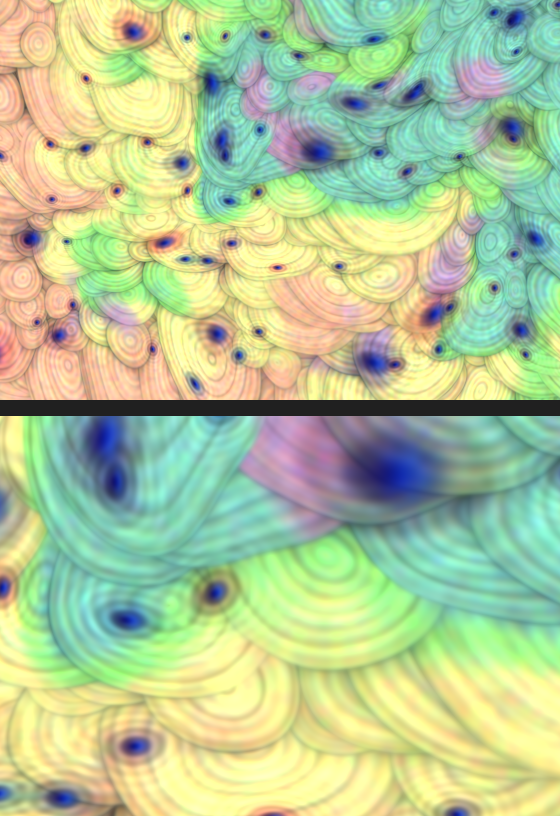
Top, the full canvas; bottom, a detail of the centre.
This pattern is drawn by a WebGL 2 fragment shader. Its source:

```glsl
#version 300 es
precision highp float;
// Draws flowing pastel scallops with fine ripples and dark blue eyes.

uniform vec2 u_resolution;
out vec4 fragColor;

const vec3 YELLOW = vec3(1.00, 0.98, 0.62);
const vec3 GREEN = vec3(0.64, 0.98, 0.54);
const vec3 TEAL = vec3(0.53, 0.85, 0.75);
const vec3 PEACH = vec3(1.00, 0.77, 0.63);
const vec3 LILAC = vec3(0.78, 0.65, 0.79);
const vec3 NAVY = vec3(0.06, 0.03, 0.36);
const vec3 BLUE = vec3(0.06, 0.22, 0.82);

float hash(vec2 p) {
  return fract(sin(dot(p, vec2(127.1, 311.7))) * 43758.5453);
}

vec2 hash2(vec2 p) {
  return vec2(hash(p), hash(p + 19.7));
}

float noise(vec2 p) {
  vec2 i = floor(p), f = fract(p);
  f = f * f * (3.0 - 2.0 * f);
  vec2 e = vec2(0.0, 1.0);
  return mix(mix(hash(i), hash(i + e.yx), f.x),
             mix(hash(i + e.xy), hash(i + e.yy), f.x), f.y);
}

// Bends the plane so that the arcs become irregular
vec2 warp(vec2 p, float frequency, float amount) {
  vec2 q = p * frequency;
  return p + amount * (vec2(noise(q), noise(q + 31.4)) - 0.5);
}

// Broad colour drift: warm at the lower left, cool at the upper right
vec3 tintAt(vec2 p) {
  float cool = 0.58 * noise(p * 3.2 + 4.0) + 0.42 * noise(p * 9.0);
  cool += 0.18 * (p.x - 0.7) + 0.10 * (p.y - 0.5);
  vec3 tint = mix(PEACH, YELLOW, smoothstep(0.22, 0.39, cool));
  tint = mix(tint, GREEN, smoothstep(0.49, 0.60, cool));
  tint = mix(tint, TEAL, smoothstep(0.61, 0.73, cool));
  float violet = 0.65 * noise(p * 4.0 + 57.0) + 0.35 * noise(p * 13.0);
  return mix(tint, LILAC, smoothstep(0.65, 0.80, violet));
}

// Lays one grooved disc over what is below it, with a shadow at its rim
vec3 addScallop(vec3 below, vec2 offset, float radius, vec3 tint, float relief) {
  float depth = radius - length(offset);
  float inside = max(depth, 0.0);
  below *= 1.0 - 0.24 * relief * exp(-max(-depth, 0.0) / 0.008);
  vec3 ripple = 0.06 * sin(depth * 430.0 + vec3(0.0, 0.6, 1.2));
  ripple += 0.05 * sin(depth * 130.0 + vec3(0.0, 0.7, 1.5));
  float groove = pow(0.5 + 0.5 * sin(depth * 210.0 + radius * 90.0), 8.0);
  float shade = 1.06 - relief * (0.26 * exp(-inside / 0.006) + 0.13 * exp(-inside / 0.025));
  shade -= 0.16 * groove * (1.2 - relief);
  return mix(below, tint * (shade + ripple * relief), smoothstep(-0.004, 0.004, depth));
}

// Paints rows upward, so each disc shows its lower rim
vec3 scallops(vec2 p, float cellSize) {
  vec3 colour = tintAt(p);
  float relief = mix(0.25, 1.3, noise(p * 13.0 + 80.0));
  vec2 home = floor(p / cellSize);
  for (int y = -2; y <= 2; y++) {
    for (int x = -2; x <= 2; x++) {
      vec2 cell = home + vec2(x, y);
      vec2 centre = (cell + 0.05 + 0.9 * hash2(cell)) * cellSize;
      float size = hash(cell + 71.3);
      float radius = cellSize * mix(0.5, 1.7, size * size);
      vec3 tint = tintAt(mix(p, centre, 0.2));
      colour = addScallop(colour, p - centre, radius, tint, relief);
    }
  }
  return colour;
}

// Scatters dark cores, each with a tinted and ringed halo
vec3 addEyes(vec3 colour, vec2 p, float cellSize, float radius, float chance) {
  vec2 home = floor(p / cellSize);
  for (int y = -1; y <= 1; y++) {
    for (int x = -1; x <= 1; x++) {
      vec2 cell = home + vec2(x, y);
      vec2 seed = cell + cellSize * 100.0;
      if (hash(seed + 5.3) > chance) continue;
      vec2 centre = (cell + 0.15 + 0.7 * hash2(seed)) * cellSize;
      float kind = hash(seed + 43.1);
      float size = radius * mix(0.55, 1.0, hash(seed + 8.9));
      vec2 offset = p - centre;
      float d = length(offset * vec2(0.9, 1.1)) / size;
      vec3 halo = mix(vec3(0.95, 0.58, 0.66), vec3(0.50, 0.64, 0.88), kind);
      colour *= mix(halo, vec3(1.0), smoothstep(0.6, 4.0, d));
      colour *= 1.0 + 0.16 * sin(d * 5.0) * exp(-d * 0.4);
      vec3 core = mix(NAVY, BLUE, smoothstep(-0.7, 0.7, offset.x / size));
      colour = mix(colour, core, exp(-d * d * 1.1));
    }
  }
  return colour;
}

void main() {
  vec2 p = gl_FragCoord.xy / u_resolution.y;
  vec2 q = warp(warp(p, 2.8, 0.15), 9.0, 0.034);

  vec3 colour = scallops(q, 0.092);
  colour = addEyes(colour, q, 0.125, 0.0100, 0.42);
  colour = addEyes(colour, q, 0.25, 0.029, 0.62);

  // Fine mottling and faint colour grain
  float mottle = noise(p * 38.0) - 0.5;
  vec3 grain = vec3(noise(p * 95.0), noise(p * 95.0 + 17.0), noise(p * 95.0 + 39.0)) - 0.5;
  colour *= 1.0 + 0.08 * mottle + 0.12 * grain;

  fragColor = vec4(clamp(colour, 0.0, 1.0), 1.0);
}
```
